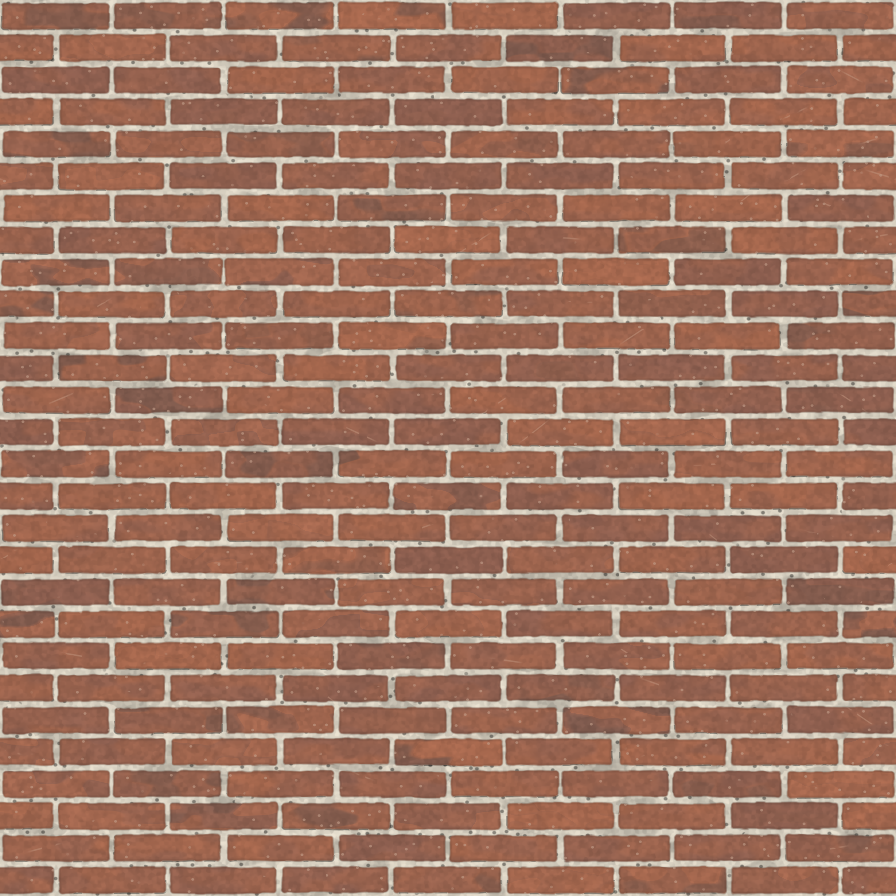
Reproduce this texture procedurally as a WebGL 2 fragment shader.

```glsl
#version 300 es
precision highp float;

uniform vec2 u_resolution;
out vec4 fragColor;

vec2 hash2(vec2 p) {
    vec3 q = fract(p.xyx * vec3(0.1031, 0.1030, 0.0973));
    q += dot(q, q.yzx + 33.33);
    return fract((q.xx + q.yz) * q.zy);
}

// Wrapping cellular noise: x = distance to nearest point, y = smooth blend of cell values
vec2 cellular(vec2 uv, vec2 period) {
    vec2 p = uv * period, base = floor(p);
    float nearest = 2.0, total = 0.0, weights = 0.0;
    for (int y = -1; y <= 1; y++)
    for (int x = -1; x <= 1; x++) {
        vec2 cell = base + vec2(x, y);
        vec2 id = mod(cell, period) + period.yx * 0.37;
        float dist = length(cell + 0.15 + 0.7 * hash2(id) - p);
        float weight = exp(-7.0 * dist * dist);
        nearest = min(nearest, dist);
        total += weight * hash2(id + 71.3).x;
        weights += weight;
    }
    return vec2(nearest, total / weights);
}

float roundedBox(vec2 p, vec2 halfSize, float radius) {
    vec2 q = abs(p) - halfSize + radius;
    return length(max(q, 0.0)) + min(max(q.x, q.y), 0.0) - radius;
}

void main() {
    vec2 uv = gl_FragCoord.xy / u_resolution;
    float pixel = 1.0 / min(u_resolution.x, u_resolution.y);

    // Running bond: 8 bricks across, 28 courses
    vec2 grid = uv * vec2(8.0, 28.0);
    grid.x += 0.5 * mod(floor(grid.y) + 1.0, 2.0);
    vec2 brickId = floor(grid);
    brickId.x = mod(brickId.x, 8.0);
    vec2 local = (fract(grid) - 0.5) / vec2(8.0, 28.0);
    vec2 tone = hash2(brickId + 3.7);
    vec2 wear = hash2(brickId + 41.1);
    vec2 jitter = hash2(brickId + 87.9) - 0.5;

    // Layers of wrapping noise
    float blotch = cellular(uv, vec2(30.0, 64.0)).y;
    float rough = cellular(uv, vec2(110.0, 130.0)).y;
    float grain = cellular(uv, vec2(230.0)).y;
    vec2 pits = cellular(uv, vec2(72.0, 80.0));

    // Slightly uneven, tilted brick outline
    vec2 p = local - jitter * vec2(0.0022, 0.0010);
    p.y += p.x * (tone.y - 0.5) * 0.012;
    vec2 halfSize = vec2(0.0594, 0.0145) + (wear - 0.5) * vec2(0.0014, 0.0008);
    float edge = roundedBox(p, halfSize, 0.0032);
    edge += (rough - 0.5) * 0.0014 + (blotch - 0.5) * 0.0012;

    // Fired clay: tint per brick, blotches, dark smudges and warm patches
    float warmth = clamp(0.5 + (tone.x - 0.5) * 0.9 + (blotch - 0.5) * 0.8, 0.0, 1.0);
    vec3 clay = mix(vec3(0.55, 0.37, 0.31), vec3(0.64, 0.40, 0.30), warmth);
    float smudge = smoothstep(0.45, 0.8, blotch) * smoothstep(0.6, 0.95, wear.x);
    clay = mix(clay, vec3(0.46, 0.34, 0.30), 0.75 * smudge);
    float patchMask = smoothstep(0.52, 0.57, 1.0 - blotch) * step(0.72, wear.y);
    clay = mix(clay, vec3(0.68, 0.42, 0.31), 0.6 * patchMask);
    clay *= 1.0 + (grain - 0.5) * 0.10 + (rough - 0.5) * 0.09;
    clay *= 1.0 - 0.10 * smoothstep(-0.0035, -0.0005, edge);

    // Pale specks and an occasional scratch
    float speck = (1.0 - smoothstep(0.07, 0.16, pits.x)) * smoothstep(0.72, 0.8, pits.y);
    clay = mix(clay, vec3(0.76, 0.62, 0.54), 0.6 * speck);
    float scratchLine = abs(p.y - jitter.x * 0.012 - (p.x - jitter.y * 0.06) * (tone.x - 0.5) * 1.6);
    float scratch = 1.0 - smoothstep(0.0002, 0.0004 + pixel, scratchLine);
    scratch *= step(0.84, tone.y) * smoothstep(0.45, 0.65, rough);
    scratch *= 1.0 - smoothstep(0.010, 0.022, abs(p.x - jitter.y * 0.06));
    clay = mix(clay, vec3(0.75, 0.58, 0.49), 0.5 * scratch);

    // Sandy mortar, shaded beside the bricks, with grey dirt and small holes
    vec3 mortar = vec3(0.84, 0.81, 0.75) * (1.0 + (grain - 0.5) * 0.14 + (rough - 0.5) * 0.08);
    mortar *= 1.0 - 0.12 * smoothstep(0.66, 0.85, blotch);
    mortar *= 1.0 - 0.13 * (1.0 - smoothstep(0.0, 0.0018, edge));
    float hole = (1.0 - smoothstep(0.08, 0.22, pits.x)) * (1.0 - smoothstep(0.22, 0.3, pits.y));
    mortar *= 1.0 - 0.4 * hole;

    // Dark crack under the lower edge of some bricks
    float crack = 1.0 - smoothstep(0.0003, 0.0006 + pixel, abs(edge - 0.0004));
    crack *= step(p.y, 0.0) * smoothstep(0.55, 0.75, rough) * step(0.6, tone.x);
    mortar *= 1.0 - 0.35 * crack;

    float soft = 0.0005 + 0.6 * pixel;
    fragColor = vec4(mix(clay, mortar, smoothstep(-soft, soft, edge)), 1.0);
}
```
